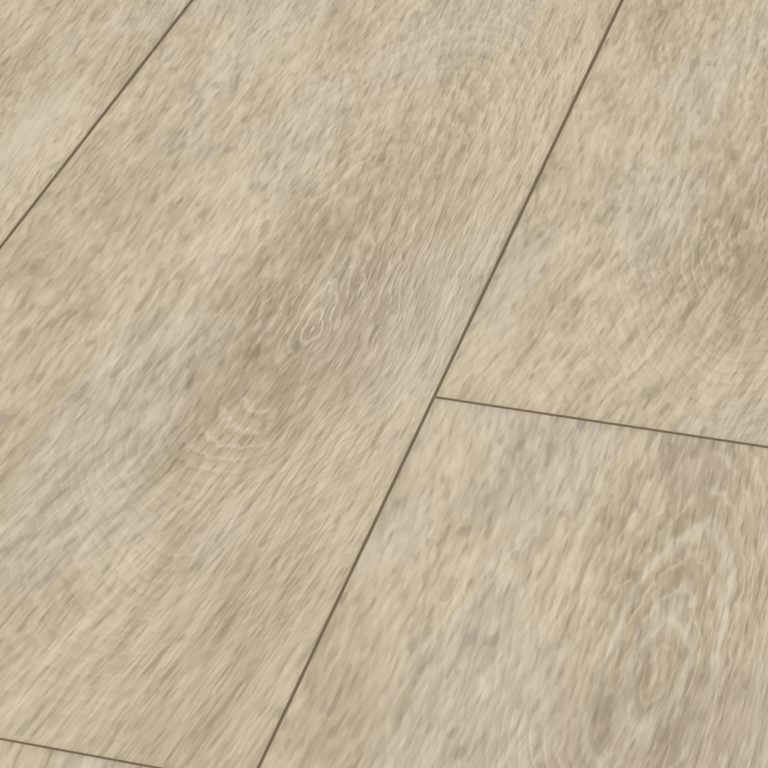
This texture is drawn by a Shadertoy shader. Its source:

```glsl
const vec3 TAN = vec3(0.79, 0.73, 0.622);
const vec3 SHADE = vec3(0.715, 0.655, 0.555);
const vec3 HEART = vec3(0.635, 0.57, 0.475);
const vec3 ROSY = vec3(0.775, 0.715, 0.65);
const vec3 PALE = vec3(0.86, 0.815, 0.735);
const vec3 GROOVE = vec3(0.42, 0.36, 0.28);

const vec2 VANISH = vec2(1.689, 2.854);  // where the long seams meet
const float SIDE_VANISH = 15.24;         // distance to where the end joints meet
const float SEAM_START = -0.776;
const float PLANK_WIDTH = 0.302;
const float JOINT_START = 5.412;
const float JOINT_SHIFT = 1.254;
const float PLANK_LENGTH = 4.4;
const vec2 GRAIN_SCALE = vec2(2.37, 0.39);

float hash(vec2 p) {
    vec3 q = fract(vec3(p.xyx) * 0.1031);
    q += dot(q, q.yzx + 33.33);
    return fract((q.x + q.y) * q.z);
}

float noise(vec2 p) {
    vec2 i = floor(p), f = fract(p);
    f = f * f * (3.0 - 2.0 * f);
    return mix(mix(hash(i), hash(i + vec2(1, 0)), f.x),
               mix(hash(i + vec2(0, 1)), hash(i + vec2(1, 1)), f.x), f.y);
}

float fbm(vec2 p) {
    float sum = 0.0, amp = 0.5;
    for (int i = 0; i < 4; i++) {
        sum += amp * noise(p);
        p = p * 2.03 + 17.3;
        amp *= 0.5;
    }
    return sum / 0.9375;
}

// Floor position: x across the planks, y along them
vec2 toFloor(vec2 uv, float depth) {
    return vec2(uv.x - VANISH.x, uv.x + SIDE_VANISH) / depth;
}

float edgeDistance(float cell) {
    float f = fract(cell);
    return min(f, 1.0 - f);
}

// Knot distance from the start of its plank
float knotOffset(vec2 plank) {
    if (plank.x < 0.0) return 1.0;
    if (plank.x < 1.0) return 1.37;
    return plank.y < 0.0 ? 3.57 : 0.88;
}

vec2 knotCenter(vec2 plank) {
    float start = JOINT_START + plank.x * JOINT_SHIFT + plank.y * PLANK_LENGTH;
    return vec2(-1.337 + 0.6 * plank.x, (start + knotOffset(plank)) * GRAIN_SCALE.y);
}

// Egg-shaped distance to the knot, drawn out along the plank
float ringRadius(vec2 p, vec2 seed) {
    vec2 wobble = vec2(fbm(p * vec2(7.0, 5.0) + seed), noise(p * vec2(7.0, 6.0) - seed)) - 0.5;
    p += wobble * vec2(0.06, 0.09);
    p.x += 0.006 * (noise(p * vec2(40.0, 50.0) + seed) - 0.5);
    float squash = mix(0.72, 0.30, smoothstep(-0.12, 0.15, p.y));
    return length(vec2(p.x, p.y * squash));
}

float band(float x, float center, float width) {
    float d = (x - center) / width;
    return exp(-d * d);
}

vec3 woodColor(vec2 p, vec2 plank) {
    vec2 seed = plank * 13.7 + 41.0;
    vec2 q = p - knotCenter(plank);
    float r = ringRadius(q, seed);

    // Broad tone
    float cloud = fbm(p * vec2(9.0, 3.5) + seed);
    float blush = fbm(p * vec2(6.0, 4.0) - seed * 2.0);
    vec3 col = mix(TAN, SHADE, 0.6 * smoothstep(0.42, 0.78, cloud));
    col = mix(col, ROSY, 0.7 * smoothstep(0.5, 0.75, blush + 0.15 * band(r, 0.2, 0.06)));
    col = mix(col, HEART, 0.5 * smoothstep(0.17, 0.03, r) * (0.5 + cloud));

    // Growth rings
    float fade = exp(-r * 4.5);
    float patches = smoothstep(0.25, 0.65, noise(p * vec2(14.0, 10.0) + seed));
    float grit = noise(q * vec2(190.0, 110.0) + seed);
    float phase = fract(r * 76.0 + 0.5 * noise(p * 14.0 + seed) + 0.3 * grit);
    float light = band(phase, 0.5, 0.13);
    float dark = band(phase, 0.8, 0.15);
    col = mix(col, PALE, 0.75 * light * fade * patches * (0.4 + 0.8 * grit));
    col = mix(col, HEART, 0.42 * dark * fade * (0.4 + 0.8 * grit));

    // Bold bleached loops on the lower planks
    float loops = plank.y < 0.0 ? 1.0 : 0.0;
    float bleached = band(r, 0.065, 0.006) + band(r, 0.03, 0.008);
    col = mix(col, PALE, 0.6 * loops * bleached * (0.3 + 0.5 * patches + 0.3 * grit));

    // Fine fibres and short scratches follow the rings
    vec2 fibre = vec2(q.x + 0.3 * r, q.y);
    float fine = noise(fibre * vec2(330.0, 75.0) + seed);
    float streak = fbm(fibre * vec2(90.0, 16.0) + seed);
    col += 0.07 * (fine - 0.5) + 0.14 * (streak - 0.5);
    float scratch = noise(fibre * vec2(260.0, 48.0) - seed);
    col = mix(col, PALE, 0.35 * smoothstep(0.68, 0.88, scratch));
    return col * (1.0 - 0.08 * smoothstep(0.32, 0.12, scratch));
}

void mainImage(out vec4 fragColor, in vec2 fragCoord) {
    vec2 uv = fragCoord / iResolution.xy;
    float pixel = 1.0 / iResolution.y;
    float depth = VANISH.y - uv.y;
    vec2 ground = toFloor(uv, depth);

    // Staggered planks
    float across = (ground.x - SEAM_START) / PLANK_WIDTH;
    float column = floor(across);
    float along = (ground.y - JOINT_START - column * JOINT_SHIFT) / PLANK_LENGTH;
    vec2 p = ground * GRAIN_SCALE;
    vec3 col = woodColor(p, vec2(column, floor(along)));

    // Whitened wear on the left plank
    vec2 wear = (p - vec2(-1.931, 2.944)) / vec2(0.035, 0.11);
    col = mix(col, PALE, 0.6 * exp(-dot(wear, wear)));

    // Grooves
    float seam = edgeDistance(across) * PLANK_WIDTH * depth * 0.9;
    float joint = edgeDistance(along) * PLANK_LENGTH * depth / ground.y;
    float groove = min(seam, joint + 0.0006);
    col *= 1.0 - 0.1 * exp(-groove / 0.004);
    col = mix(col, GROOVE, 0.85 * (1.0 - smoothstep(0.002 - pixel, 0.002 + pixel, groove)));
    fragColor = vec4(col, 1.0);
}
```
